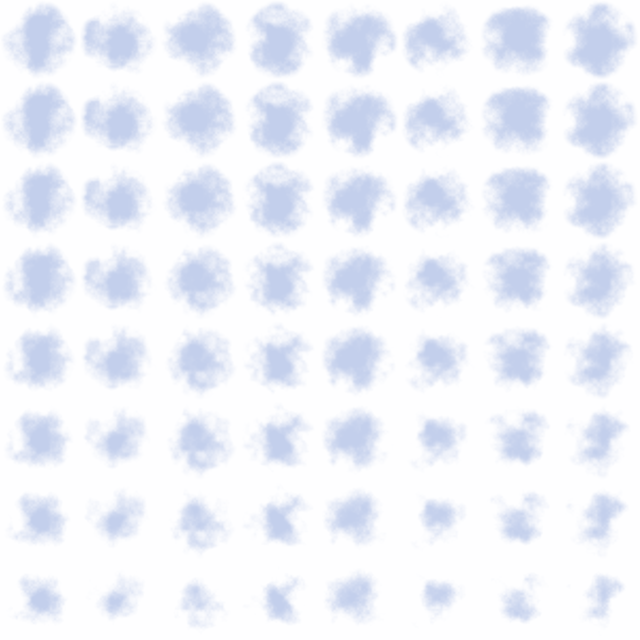
A Shadertoy shader for this pattern:

```glsl
const float GRID = 8.0;
const vec3 PAPER = vec3(0.997, 0.997, 1.0);
const vec3 MIST = vec3(0.765, 0.812, 0.925);

float hash13(vec3 p) {
    p = fract(p * 0.1031);
    p += dot(p, p.zyx + 31.32);
    return fract((p.x + p.y) * p.z);
}

float valueNoise(vec3 p) {
    vec3 cell = floor(p);
    vec3 f = fract(p);
    f = f * f * (3.0 - 2.0 * f);
    vec2 o = vec2(0.0, 1.0);
    vec4 near = vec4(hash13(cell), hash13(cell + o.yxx),
                     hash13(cell + o.xyx), hash13(cell + o.yyx));
    vec4 far = vec4(hash13(cell + o.xxy), hash13(cell + o.yxy),
                    hash13(cell + o.xyy), hash13(cell + o.yyy));
    vec4 slice = mix(near, far, f.z);
    vec2 edge = mix(slice.xz, slice.yw, f.x);
    return mix(edge.x, edge.y, f.y);
}

float fbm(vec3 p) {
    float sum = 0.0;
    float amplitude = 0.5;
    for (int i = 0; i < 4; i++) {
        sum += amplitude * valueNoise(p);
        p = p * vec3(2.03, 2.03, 1.0) + vec3(17.3, 9.1, 5.7);
        amplitude *= 0.55;
    }
    return sum;
}

// Puff radius grows quickly over the lowest rows, then levels off
float puffRadius(vec2 id) {
    float t = 1.0 - id.y / (GRID - 1.0);
    float jitter = hash13(vec3(id, 3.0)) - 0.5;
    return mix(0.11, 0.30, 1.0 - t * t) + 0.03 * jitter;
}

// Soft disc broken up by noise
float puffDensity(vec2 p, float radius, vec3 seed) {
    float lumps = fbm(vec3(p * 4.5, 0.0) + seed) - 0.5;
    float depth = radius - length(p) + 0.62 * lumps;
    float density = smoothstep(-0.23, 0.17, depth);
    return density * smoothstep(0.52, 0.40, length(p));
}

void mainImage(out vec4 fragColor, in vec2 fragCoord) {
    vec2 grid = fragCoord / iResolution.xy * GRID;
    vec2 id = floor(grid);
    vec2 p = fract(grid) - vec2(0.485, 0.5);

    // Each column keeps its own shape, drifting slowly from row to row
    vec3 seed = vec3(id.x * 23.7 + 40.0, id.x * 11.3 + 60.0, id.y * 0.14);
    float density = puffDensity(p, puffRadius(id), seed);
    fragColor = vec4(mix(PAPER, MIST, density), 1.0);
}
```
